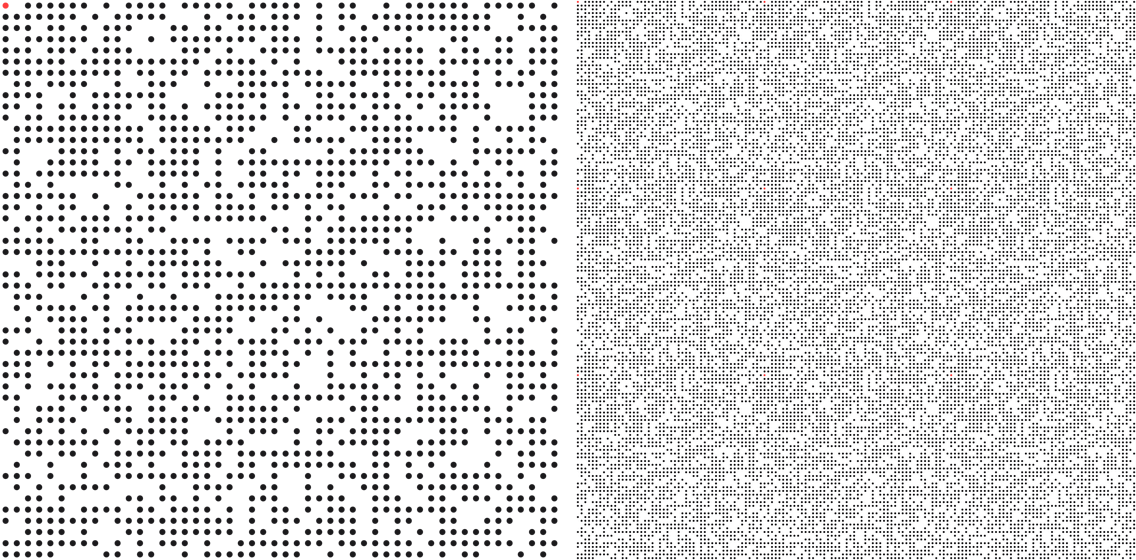
Left: one tile. Right: repeated 3 by 3.
Give the GLSL for this pattern, as a WebGL 1 fragment shader.

```glsl
precision highp float;
// A 50 by 50 grid of small near-black dots on white, with about a third missing.
// A per-cell hash, nudged by wrapping value noise, decides which dots remain,
// so the gaps gather into short runs. The top left dot is red.

uniform vec2 u_resolution;

const float GRID = 50.0;           // cells across and down
const float DOT_RADIUS = 0.268;    // in cells
const float FILL = 0.68;           // share of cells holding a dot
const float CLUMPING = 0.3;        // how strongly gaps gather
const float CLUMP_SIZE = 2.0;      // in cells, divides GRID

const vec3 PAPER = vec3(1.0);
const vec3 INK = vec3(0.105, 0.1, 0.11);
const vec3 ACCENT = vec3(1.0, 0.24, 0.24);

float hash(vec2 p, float seed) {
  vec3 q = fract(vec3(p.xyx + seed) * vec3(0.1031, 0.1030, 0.0973));
  q += dot(q, q.yzx + 33.33);
  return fract((q.x + q.y) * q.z);
}

// Value noise that repeats after a whole number of lattice steps
float wrappedNoise(vec2 p, float period, float seed) {
  vec2 i = floor(p);
  vec2 f = fract(p);
  f = f * f * (3.0 - 2.0 * f);
  vec2 a = mod(i, period);
  vec2 b = mod(i + 1.0, period);
  float low = mix(hash(a, seed), hash(vec2(b.x, a.y), seed), f.x);
  float high = mix(hash(vec2(a.x, b.y), seed), hash(b, seed), f.x);
  return mix(low, high, f.y);
}

// 1 where a cell holds a dot, 0 where it is empty
float dotPresent(vec2 cell) {
  float clump = wrappedNoise((cell + 0.5) / CLUMP_SIZE, GRID / CLUMP_SIZE, 17.0);
  float chance = hash(cell, 5.0) + CLUMPING * (clump - 0.5);
  return step(chance, FILL);
}

// Antialiased disc coverage; pixel is the width of one pixel in cells
float disc(vec2 p, float radius, float pixel) {
  return 1.0 - smoothstep(-0.75 * pixel, 0.75 * pixel, length(p) - radius);
}

void main() {
  vec2 grid = gl_FragCoord.xy / u_resolution * GRID;
  vec2 cell = floor(grid);
  float pixel = GRID / min(u_resolution.x, u_resolution.y);

  // The single accent cell sits in the top left corner
  float accent = step(cell.x, 0.5) * step(GRID - 1.5, cell.y);
  float present = max(dotPresent(cell), accent);

  float coverage = present * disc(fract(grid) - 0.5, DOT_RADIUS, pixel);
  vec3 color = mix(PAPER, mix(INK, ACCENT, accent), coverage);
  gl_FragColor = vec4(color, 1.0);
}
```
